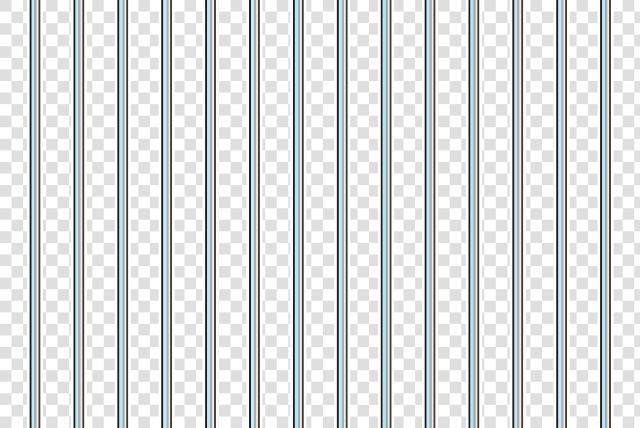
Give the GLSL for this pattern, as a WebGL 1 fragment shader.

```glsl
precision highp float;
uniform vec2 u_resolution;

#define BARS_ACROSS 14.582
#define BAR_PHASE 0.797
#define BAR_HALF 0.126
#define HALO_HALF 0.183
#define TILES vec2(55.5, 37.0)
#define TILE_GREY vec3(0.875)
#define LEFT_LINE vec3(0.10, 0.10, 0.10)
#define BLUE_BAND vec3(0.76, 0.90, 0.96)
#define GREY_BAND vec3(0.65, 0.67, 0.68)
#define PALE_BAND vec3(0.95, 0.94, 0.92)
#define RIGHT_LINE vec3(0.25, 0.22, 0.20)
#define VARIATION 1.0

float slope(float n) {
  return fract(sin(n * 127.1) * 4375.85) * 2.0 - 1.0;
}

// One-dimensional gradient noise, roughly -0.5 to 0.5
float gradientNoise(float x) {
  float cell = floor(x);
  float f = x - cell;
  float blend = f * f * f * (f * (f * 6.0 - 15.0) + 10.0);
  return mix(slope(cell) * f, slope(cell + 1.0) * (f - 1.0), blend);
}

float edge(float x, float at, float soft) {
  return smoothstep(at - soft, at + soft, x);
}

// Two-tone tiles, counted from the top left corner
vec3 checker(vec2 uv) {
  vec2 cell = vec2(uv.x, 1.0 - uv.y) * TILES;
  vec2 pixel = TILES / u_resolution;
  vec2 wave = 0.25 - abs(fract(cell * 0.5 + 0.25) - 0.5);
  vec2 square = clamp(4.0 * wave / pixel, -1.0, 1.0);
  return mix(vec3(1.0), TILE_GREY, 0.5 + 0.5 * square.x * square.y);
}

// Bands of one bar from left to right, with t running from -1 to 1
vec3 barBands(float t, float soft, float id) {
  float shift = VARIATION * gradientNoise(id * 1.37 + 0.43);
  float hue = VARIATION * gradientNoise(id * 1.71 + 20.5);
  float shade = VARIATION * gradientNoise(id * 2.39 + 40.5);
  vec3 tint = vec3(0.16, -0.06, -0.04) * hue + 0.10 * shade;

  vec3 color = mix(vec3(1.0), LEFT_LINE, edge(t, -0.97, soft));
  color = mix(color, BLUE_BAND + tint, edge(t, -0.64 + 0.08 * shade, soft));
  color = mix(color, GREY_BAND + tint, edge(t, -0.08 + 0.30 * shift, soft));
  color = mix(color, PALE_BAND, edge(t, 0.32 + 0.15 * shift, soft));
  color = mix(color, RIGHT_LINE + 0.3 * tint, edge(t, 0.64, soft));
  return mix(color, vec3(1.0), edge(t, 0.97, soft));
}

void main() {
  vec2 uv = gl_FragCoord.xy / u_resolution;

  // Repeat the bar across the width
  float x = uv.x * BARS_ACROSS - BAR_PHASE + 0.5;
  float id = floor(x);
  float offset = fract(x) - 0.5;
  float pixel = BARS_ACROSS / u_resolution.x;

  // White margin separates the bar from the tiles
  float halo = 1.0 - edge(abs(offset), HALO_HALF, 0.6 * pixel);
  float soft = max(0.6 * pixel / BAR_HALF, 0.07);
  vec3 bar = barBands(offset / BAR_HALF, soft, id);

  gl_FragColor = vec4(clamp(mix(checker(uv), bar, halo), 0.0, 1.0), 1.0);
}
```
